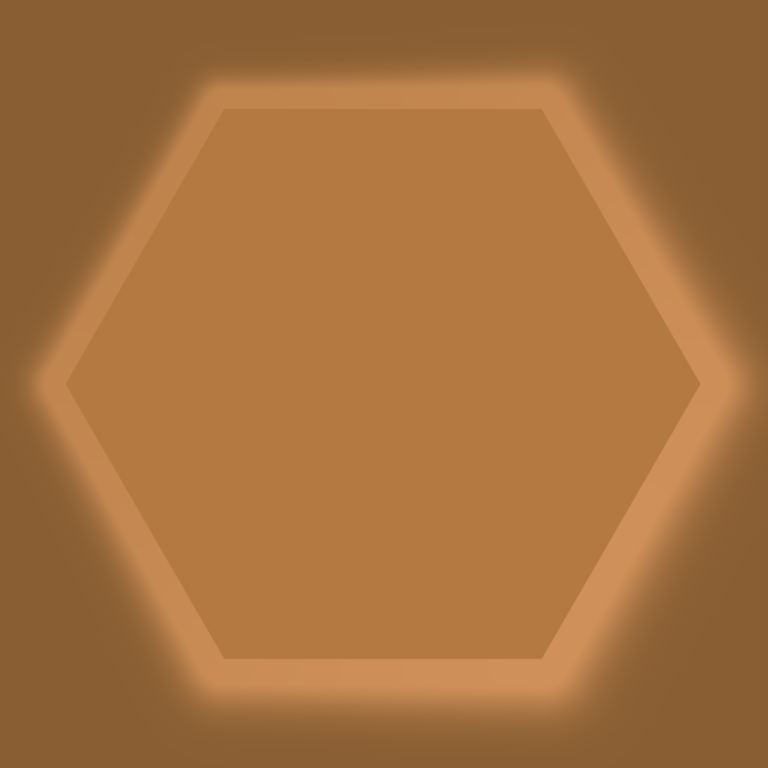
A WebGL 1 fragment shader for this background:

```glsl
precision highp float;
// A flat amber hexagon on a brown ground, ringed by a soft warm glow.
// One hexagon distance field drives both the crisp face and the glow,
// whose width and brightness grow toward the lower right.

uniform vec2 u_resolution;

const vec3 GROUND = vec3(0.540, 0.370, 0.200);
const vec3 FACE = vec3(0.704, 0.475, 0.250);
const vec3 RIM_DIM = vec3(0.750, 0.515, 0.305);
const vec3 RIM_BRIGHT = vec3(0.815, 0.565, 0.350);

const vec2 CENTER = vec2(0.4987, 0.5);
const float APOTHEM = 0.358;

// Signed distance to a hexagon with flat top and bottom sides.
float hexagonDistance(vec2 p, float apothem) {
  const vec2 foldNormal = vec2(-0.866025, 0.5);
  float halfSide = 0.57735 * apothem;
  p = abs(p);
  p -= 2.0 * min(dot(foldNormal, p), 0.0) * foldNormal;
  p -= vec2(clamp(p.x, -halfSide, halfSide), apothem);
  return length(p) * sign(p.y);
}

// Full strength up to the plateau, then a soft falloff.
float glowStrength(float dist, float plateau, float falloff) {
  float x = max(dist - plateau, 0.0) / falloff;
  return exp(-pow(x, 1.5));
}

// 0 toward the upper left, 1 toward the lower right.
float lowerRightness(vec2 p) {
  vec2 direction = p / max(length(p), 0.001);
  return 0.5 + 0.5 * dot(direction, vec2(0.7071, -0.7071));
}

void main() {
  vec2 p = gl_FragCoord.xy / u_resolution - CENTER;
  float pixel = 1.0 / min(u_resolution.x, u_resolution.y);
  float dist = hexagonDistance(p, APOTHEM);
  float side = lowerRightness(p);

  // Directional glow over the ground
  float plateau = mix(0.024, 0.035, side);
  float falloff = mix(0.020, 0.040, side);
  float glow = glowStrength(dist, plateau, falloff);
  vec3 rim = mix(RIM_DIM, RIM_BRIGHT, side);
  vec3 color = mix(GROUND, rim, glow);

  // Crisp hexagon face
  float face = 1.0 - smoothstep(-pixel, pixel, dist);
  color = mix(color, FACE, face);

  gl_FragColor = vec4(color, 1.0);
}
```
